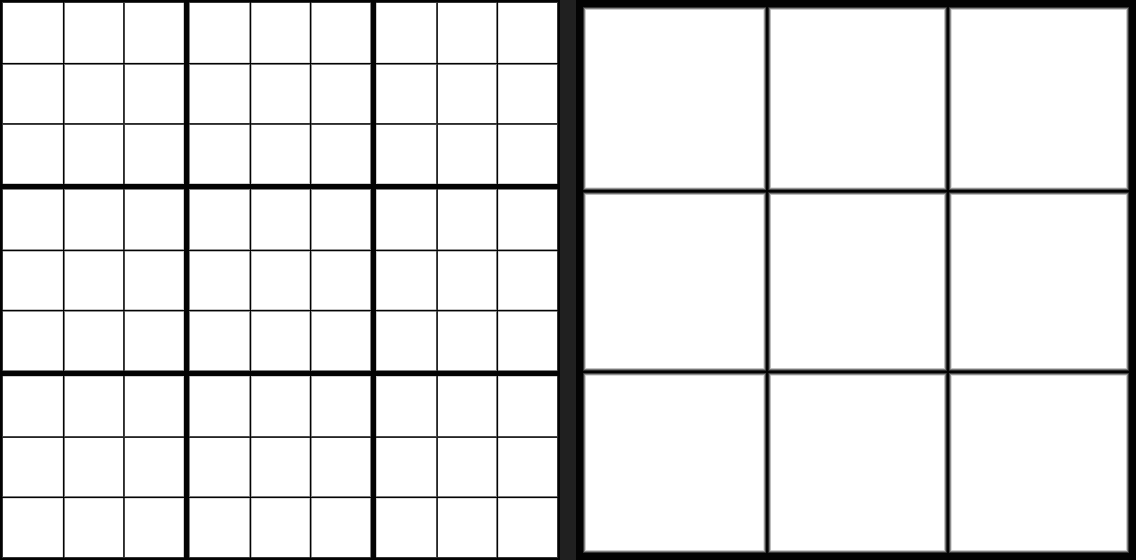
Left, the full canvas; right, a detail of the centre.
Write a three.js fragment shader that draws this pattern.

```glsl
// Square grid of 3 by 3 heavy-ruled blocks, each split into 3 by 3 cells by thin lines.
varying vec2 vUv;

const float BLOCKS = 3.0;                 // blocks across and down
// Lengths below are fractions of one block.
const float HEAVY_WIDTH = 0.0303;
const float THIN_WIDTH = 0.0088;
const float FIRST_THIN = 0.3415;          // thin line centres, from the left and top
const float SECOND_THIN = 0.6640;
const float EDGE_SOFTNESS = 0.0059;
const vec3 PAPER = vec3(1.0);
const vec3 INK = vec3(0.01);

// Coverage of lines of the given width, repeated once per block at a centre.
vec2 lineCoverage(vec2 p, float centre, float width) {
  vec2 distanceToLine = abs(fract(p - centre + 0.5) - 0.5);
  return clamp((0.5 * width - distanceToLine) / EDGE_SOFTNESS + 0.5, 0.0, 1.0);
}

void main() {
  // Block coordinates, running right and down
  vec2 p = vec2(vUv.x, 1.0 - vUv.y) * BLOCKS;

  // Vertical lines in x, horizontal lines in y
  vec2 lines = lineCoverage(p, 0.0, HEAVY_WIDTH);
  lines = max(lines, lineCoverage(p, FIRST_THIN, THIN_WIDTH));
  lines = max(lines, lineCoverage(p, SECOND_THIN, THIN_WIDTH));

  float ink = max(lines.x, lines.y);
  gl_FragColor = vec4(mix(PAPER, INK, ink), 1.0);
}
```
